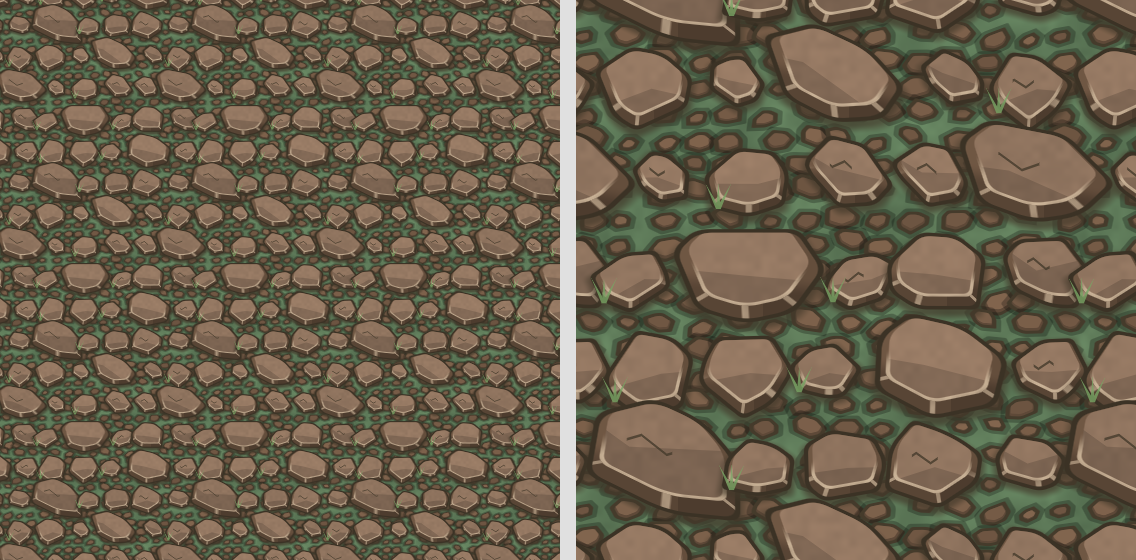
Left, the full canvas; right, a detail of the centre.
Give the GLSL for this texture, as a WebGL 1 fragment shader.

```glsl
precision highp float;
// Tiling cobble ground: faceted brown stones and pebbles bedded in green moss.
uniform vec2 u_resolution;

const vec3 MOSS = vec3(0.37, 0.48, 0.35);
const vec3 OUTLINE = vec3(0.27, 0.23, 0.17);
const vec3 SIDE = vec3(0.45, 0.35, 0.27);
const vec3 TOP = vec3(0.575, 0.465, 0.38);
const vec3 EDGE = vec3(0.80, 0.71, 0.60);

float aa; // pixel size in stone cells

float hash(vec2 p) {
  return fract(sin(dot(p, vec2(127.1, 311.7))) * 43758.5);
}

vec2 wrap(vec2 id, vec2 n) {
  return floor(mod(id + 0.5, n));
}

// Value noise that repeats every n cells
float noise(vec2 p, vec2 n) {
  vec2 i = floor(p), f = fract(p);
  f *= f * (3.0 - 2.0 * f);
  float a = mix(hash(wrap(i, n)), hash(wrap(i + vec2(1, 0), n)), f.x);
  float b = mix(hash(wrap(i + vec2(0, 1), n)), hash(wrap(i + 1.0, n)), f.x);
  return mix(a, b, f.y);
}

float fill(float d) {
  return clamp(0.5 - d / aa, 0.0, 1.0);
}

// Irregular convex polygon: x = rounded distance, y = distance from a corner ray
vec2 polygon(vec2 p, vec2 seed) {
  float first = -9.0, second = -9.0;
  for (int k = 0; k < 7; k++) {
    vec2 s = seed + float(k) * 7.3;
    float a = (float(k) + 0.65 * hash(s)) * 0.8976;
    float d = dot(p, vec2(cos(a), sin(a))) - 0.82 - 0.2 * hash(s + 3.7);
    second = max(second, min(first, d));
    first = max(first, d);
  }
  float ridge = first - second;
  float bevel = max(0.16 - ridge, 0.0);
  return vec2(first + bevel * bevel / 0.64, ridge);
}

// Small flat pebbles on a fine jittered grid
vec3 addPebbles(vec3 col, vec2 tile) {
  vec2 n = vec2(13, 18), p = tile * n;
  for (int j = -1; j <= 1; j++) {
    for (int i = -1; i <= 1; i++) {
      vec2 id = floor(p) + vec2(i, j), w = wrap(id, n) + 31.0;
      vec2 jitter = vec2(hash(w), hash(w + 5.1)) - 0.5;
      float size = 0.5 + 0.6 * hash(w + 9.4);
      vec2 v = p - id - 0.5 - 0.45 * jitter;
      v.y += v.x * jitter.y * 0.7;
      vec2 u = v / (vec2(0.41, 0.38) * size);
      float scale = 0.11 * size;
      float d = polygon(u, w).x * scale;
      float top = polygon((u + vec2(0.0, 0.2)) / 0.8, w).x * scale;
      col = mix(col, col * 0.75, fill(d - 0.055));
      col = mix(col, OUTLINE, fill(d - 0.02));
      col = mix(col, SIDE * 0.82, fill(d + 0.012));
      col = mix(col, SIDE * (0.94 + 0.2 * hash(w + 2.2)), fill(max(d + 0.012, top)));
    }
  }
  return col;
}

// Faceted stones; large ones sit a knight's move apart on a 5 by 5 grid
vec3 addStones(vec3 col, vec2 p, float grain) {
  for (int j = -1; j <= 1; j++) {
    for (int i = -1; i <= 1; i++) {
      vec2 id = floor(p) + vec2(i, j), w = wrap(id, vec2(5));
      float rank = floor(mod(w.x + 3.0 * w.y + 0.5, 5.0));
      float h = hash(w + 1.3), g = hash(w + 8.6);
      vec2 size = vec2(0.46, 0.40), shift = vec2(h - 0.5, g - 0.5) * 0.2;
      if (rank < 0.5) size = vec2(0.78, 0.53);
      else if (rank < 1.5 || rank > 3.5) {
        size = vec2(0.34, 0.29);
        shift.x += rank < 2.0 ? 0.14 : -0.14;
      }
      size *= 0.84 + 0.26 * hash(w + 4.9);
      vec2 v = p - id - 0.5 - shift;
      vec2 u = vec2(v.x, v.y + v.x * (g - 0.6) * 0.5) / size;
      vec2 base = polygon(u, w) * size.y;
      vec2 top = polygon((u + vec2(0.0, 0.16)) / 0.84, w) * size.y * 0.84;

      // Contact shadow, outline and side wall
      float shade = polygon(u - vec2(0.0, 0.12), w).x * size.y;
      col = mix(col, OUTLINE * 0.95, 0.65 * smoothstep(0.1, 0.0, shade));
      col = mix(col, OUTLINE * 0.85, fill(base.x - 0.025));
      float body = fill(base.x + 0.012), low = smoothstep(0.0, 0.4, u.y);
      col = mix(col, SIDE * (0.97 - 0.2 * low - 0.1 * step(0.2, u.x)), body);

      // Top face with a kinked darker facet and a short crack
      float facet = u.y + (h - 0.4) * abs(u.x - g + 0.5) + 0.5 * (g - 0.5) * u.x - 0.05;
      vec3 face = TOP * (0.97 + 0.08 * hash(w + 6.2) + 0.07 * (grain - 0.5));
      face *= 1.0 - 0.15 * fill(facet * size.y * -1.0);
      float zigzag = u.y + 0.3 - 0.5 * abs(fract(u.x * 1.6 + h) - 0.5);
      float crack = max(abs(zigzag) * size.y - 0.014, (abs(u.x + 0.15) - 0.28) * size.y);
      face = mix(face, OUTLINE, 0.8 * fill(crack) * step(0.5, hash(w + 7.7)));
      float topFill = body * fill(top.x);
      col = mix(col, face, topFill);

      // Pale worn rim and the ridges running down from it
      float rim = fill(abs(top.x) - 0.015) * smoothstep(-0.2, 0.25, u.y);
      float ridge = fill(top.y - 0.018) * low * (1.0 - topFill);
      col = mix(col, EDGE, body * max(rim, 0.75 * ridge) * (0.75 + 0.25 * grain));

      // Grass blades at the foot of some stones
      vec2 b = v - size * vec2(-0.8, 0.75);
      float blade = min(abs(b.x), abs(abs(b.x) + 0.5 * b.y)) - 0.025 * (1.0 + b.y / 0.26);
      blade = max(blade, max(b.y, -b.y - 0.26));
      col = mix(col, vec3(0.47, 0.64, 0.39), 0.8 * fill(blade) * step(0.66, g));
    }
  }
  return col;
}

void main() {
  vec2 uv = gl_FragCoord.xy / u_resolution;
  vec2 tile = vec2(uv.x, 1.0 - uv.y) * vec2(3.518, 3.544) - vec2(0.236, 0.06);
  aa = 17.7 / u_resolution.y;
  float mottle = noise(tile * 14.0, vec2(14));
  float grain = noise(tile * 60.0, vec2(60));
  vec3 col = MOSS * (0.86 + 0.2 * mottle + 0.08 * grain);
  col = addPebbles(col, tile);
  col = addStones(col, tile * 5.0, grain);
  gl_FragColor = vec4(col, 1.0);
}
```
